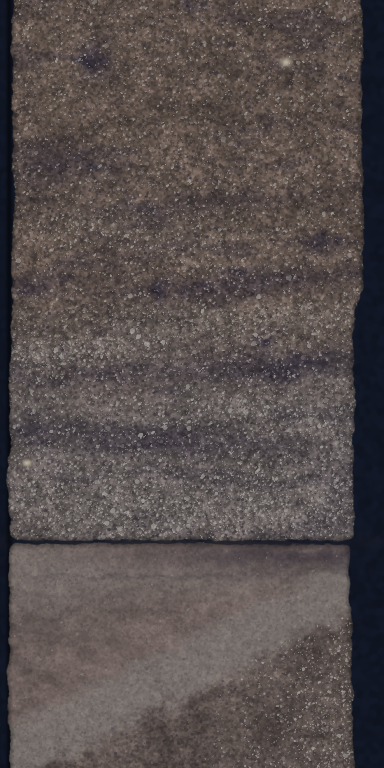
Reproduce this texture procedurally as a Shadertoy shader.

```glsl
// Two stacked blocks of gritty sandstone core lying on a dark navy tray.
// Rounded boxes give the outlines, soft ellipses the bedding and stains,
// and layered cellular noise the mottling and the pale mineral grains.

#define TRAY     vec3(.065, .085, .140)
#define UMBER    vec3(.362, .312, .285)
#define ASH      vec3(.385, .355, .350)
#define SILT     vec3(.480, .455, .440)
#define STAIN    vec3(.190, .170, .215)
#define GRAIN    vec3(.660, .650, .630)
#define GRIT     165.0
#define SPECKLE  0.42
#define ROUGH    0.018
#define JOINT    0.587

vec3 hash3(vec2 c) {
    vec3 q = fract(c.xyx * vec3(.1031, .1030, .0973));
    q += dot(q, q.yxz + 33.33);
    return fract((q.xxy + q.yzz) * q.zyx);
}

// Smooth cellular noise, centred on zero
float cells(vec2 p) {
    vec2 base = floor(p);
    float sum = 0.0, weight = 0.0;
    for (int j = -1; j <= 1; j++)
    for (int i = -1; i <= 1; i++) {
        vec2 c = base + vec2(i, j);
        vec3 h = hash3(c);
        vec2 d = p - c - h.xy;
        float w = exp(-6.0 * dot(d, d));
        sum += w * h.z;
        weight += w;
    }
    return sum / weight - 0.5;
}

float layers(vec2 p) {
    return cells(p) + 0.6 * cells(p * 2.1 + 17.0) + 0.4 * cells(p * 4.7 + 41.0);
}

// Scattered grains; share is the fraction of cells that hold one
float grains(vec2 p, float n, float share) {
    vec2 g = p * n, base = floor(g);
    float soft = max(0.08, 0.5 * n / iResolution.x), cover = 0.0;
    for (int j = -1; j <= 1; j++)
    for (int i = -1; i <= 1; i++) {
        vec2 c = base + vec2(i, j);
        vec3 h = hash3(c), k = hash3(c + 71.0);
        float r = mix(0.22, 0.58, h.z * h.z * h.z);
        float disc = 1.0 - smoothstep(r - soft, r + soft, length(g - c - h.xy));
        float present = smoothstep(k.x - 0.04, k.x + 0.04, share - 0.04);
        cover = max(cover, disc * present * mix(0.3, 1.0, k.y));
    }
    return cover;
}

// Soft ellipse, sheared so that it climbs by tilt per unit of x
float streak(vec2 p, vec2 centre, vec2 radius, float tilt) {
    vec2 d = p - centre;
    d.y -= tilt * d.x;
    d /= radius;
    return exp(-dot(d, d));
}

float roundBox(vec2 p, vec2 lo, vec2 hi, float r) {
    vec2 q = abs(p - 0.5 * (lo + hi)) - 0.5 * (hi - lo) + r;
    return length(max(q, 0.0)) + min(max(q.x, q.y), 0.0) - r;
}

// Dark bedding and stains of the upper block
float upperStains(vec2 p) {
    float s = 0.65 * streak(p, vec2(.68, 1.270), vec2(.32, .030), .09);
    s += 0.90 * streak(p, vec2(.41, 1.240), vec2(.030, .028), .2);
    s += 0.90 * streak(p, vec2(.65, 1.308), vec2(.045, .014), .1);
    s += 0.70 * streak(p, vec2(.74, 1.050), vec2(.34, .038), .06);
    s += 0.50 * streak(p, vec2(.28, 1.040), vec2(.10, .022), 0.);
    s += 0.95 * streak(p, vec2(.69, 1.113), vec2(.024, .018), 0.);
    s += 0.65 * streak(p, vec2(.36, .850), vec2(.42, .036), -.06);
    s += 0.95 * streak(p, vec2(.83, 1.367), vec2(.060, .010), -.18);
    s += 0.55 * streak(p, vec2(.14, 1.585), vec2(.14, .036), -.25);
    s += 0.40 * streak(p, vec2(.55, 1.470), vec2(.28, .028), .08);
    s += 0.95 * streak(p, vec2(.266, 1.850), vec2(.028, .040), -.4);
    s += 0.85 * streak(p, vec2(.515, 1.995), vec2(.030, .022), 0.);
    return s + 0.45 * streak(p, vec2(.10, 1.260), vec2(.11, .018), .05);
}

// Bands rich in pale grains
float paleBands(vec2 p) {
    float b = 0.9 * streak(p, vec2(.20, 1.085), vec2(.26, .040), .08);
    b += 0.7 * streak(p, vec2(.65, 1.175), vec2(.40, .045), .03);
    b += 0.5 * streak(p, vec2(.38, 1.390), vec2(.30, .070), -.1);
    b += 0.6 * streak(p, vec2(.82, .910), vec2(.28, .055), -.08);
    return b + 0.7 * streak(p, vec2(.50, .680), vec2(.65, .080), 0.);
}

void mainImage(out vec4 fragColor, in vec2 fragCoord) {
    vec2 p = fragCoord / iResolution.x;          // x 0..1, y 0..2
    float px = 1.0 / iResolution.x;
    float broad = layers(p * vec2(5.0, 9.0));
    float mid = layers(p * vec2(20.0, 28.0) + 9.0);
    float fine = cells(p * GRIT) + 0.6 * cells(p * GRIT * 0.5 + 5.0);
    float seams = smoothstep(.12, .5, layers(p * vec2(6.0, 19.0) + 23.0));
    vec2 w = p + vec2(.05, .022) * broad + vec2(.03, .02) * mid;

    // Upper block
    float sandy = smoothstep(.85, 1.32, p.y + 0.1 * broad);
    float pale = paleBands(w);
    vec3 upper = mix(ASH, UMBER, sandy) * (1.0 + 0.12 * broad + 0.22 * mid);
    upper = mix(upper, SILT, 0.32 * min(pale, 1.0));
    upper = mix(upper, STAIN, min(0.85 * upperStains(w) + 0.3 * seams, 0.9));

    // Lower block: broken diagonal silt band, pale corner, dark top right
    float diagonal = w.y - 0.02 - 0.5 * w.x + 0.03 * mid;
    float band = 1.0 - smoothstep(.045, .105, abs(diagonal));
    float below = 1.0 - smoothstep(-.14, -.04, diagonal);
    float corner = streak(w, vec2(.08, .51), vec2(.20, .13), 0.)
                 + 0.7 * streak(w, vec2(.50, .50), vec2(.35, .05), 0.);
    vec3 lower = mix(vec3(.395, .348, .335), vec3(.350, .310, .295), below);
    lower *= 1.0 + 0.15 * broad + 0.20 * mid;
    lower = mix(lower, SILT, max(0.75 * band, 0.6 * min(corner, 1.0)));
    lower = mix(lower, STAIN, 0.55 * streak(w, vec2(.80, .550), vec2(.34, .032), -.03));
    lower = mix(lower, STAIN, 0.25 * streak(w, vec2(.45, .505), vec2(.4, .007), 0.));

    // Dark and pale grit
    float isUpper = step(JOINT, p.y);
    float gritty = below * smoothstep(.45, .90, p.x);
    float share = mix(0.04 + 0.32 * gritty, 0.20 + 0.36 * pale + 0.1 * (1.0 - sandy), isUpper);
    float coarse = mix(0.35 + 0.45 * below, 1.0, isUpper);
    vec3 stone = mix(lower, upper, isUpper);
    stone *= 1.0 + SPECKLE * fine * coarse;
    vec2 chipped = p + 0.004 * fine;
    stone = mix(stone, STAIN, 0.60 * coarse * grains(p + 7.0, GRIT * 0.8, 0.36));
    stone = mix(stone, GRAIN, 0.80 * grains(chipped, GRIT, share));
    stone = mix(stone, GRAIN, 0.75 * grains(chipped + 3.0, GRIT * 0.52, 0.36 * share));
    float pebbles = streak(p, vec2(.745, 1.838), vec2(.014, .011), 0.)
                  + streak(p, vec2(.070, .794), vec2(.012, .009), 0.);
    stone = mix(stone, vec3(.72, .68, .60), min(pebbles, 1.0));

    // Ragged outlines, thin shaded rims and a dusty joint between the blocks
    vec2 e = p + ROUGH * vec2(.45 * broad + .35 * mid, .4 * mid);
    float right = 0.922 + 0.022 * smoothstep(1.14, 1.28, p.y);
    float left = 0.022 + 0.012 * smoothstep(.8, 1.5, p.y);
    float top = roundBox(e, vec2(left, .593), vec2(right, 2.3), .025);
    float foot = roundBox(e, vec2(.022, -.3), vec2(.922 - .025 * p.y, .583), .018);
    float d = min(top, foot);
    stone *= mix(0.75, 1.0, smoothstep(0.0, 0.014, -d));
    vec3 tray = TRAY * (1.0 + 0.25 * cells(p * 60.0));
    tray = mix(tray, vec3(.03, .04, .065), streak(p, vec2(.024, 1.), vec2(.008, 4.), 0.));
    float dust = streak(p, vec2(.45, .588), vec2(.38, .02), 0.);
    tray = mix(tray, vec3(.20, .18, .19), dust * (0.6 + 0.6 * mid));
    fragColor = vec4(mix(stone, tray, smoothstep(-px, px, d)), 1.0);
}
```
